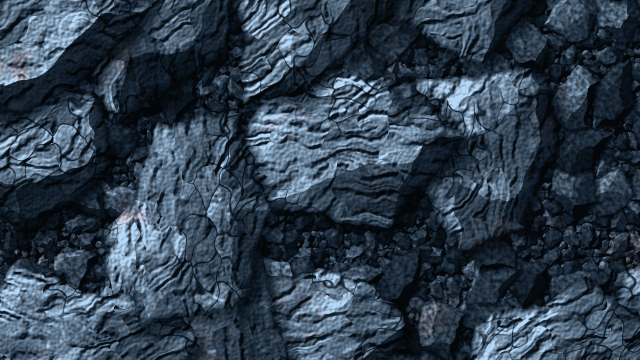
Reproduce this texture procedurally as a Shadertoy shader.

```glsl
// Heap of blue-black coal: large cracked, layered lumps lying on chips and dark grit.
#define LUMP_SIZE 0.46
#define CHIP_SIZE 0.125
#define GRIT_SIZE 0.046
#define DUST_SIZE 0.023
#define LUMP_SHARE 0.95
#define LUMP_GAIN 0.50
#define GRAVEL_GAIN 0.34
#define LEAN 0.85
#define CRACK_SCALE vec2(11.0, 19.0)
#define STRIA_SCALE vec2(5.0, 64.0)
#define SHADOW_LENGTH 0.075
#define BUMP_GAIN 0.75

const float TAU = 6.28318;
const vec3 LIGHT = normalize(vec3(-0.45, 0.55, 0.7));
const vec2 STRETCH = vec2(0.82, 1.2);

// Hashes and gradient noise
float hash1(vec2 p) {
    vec3 q = fract(vec3(p.xyx) * 0.1031);
    q += dot(q, q.yzx + 33.33);
    return fract((q.x + q.y) * q.z);
}
vec2 hash2(vec2 p) { return vec2(hash1(p), hash1(p + vec2(37.2, 17.9))); }

float corner(vec2 cell, vec2 offset) {
    float a = TAU * hash1(cell);
    return dot(vec2(cos(a), sin(a)), offset);
}
float noise(vec2 p) {
    vec2 i = floor(p), f = p - i, e = vec2(1.0, 0.0);
    vec2 u = f * f * f * (f * (f * 6.0 - 15.0) + 10.0);
    return mix(mix(corner(i, f), corner(i + e, f - e), u.x),
               mix(corner(i + e.yx, f - e.yx), corner(i + 1.0, f - 1.0), u.x), u.y);
}
float fbm(vec2 p) {
    float sum = 0.0, amp = 0.6;
    for (int k = 0; k < 4; k++) {
        sum += amp * noise(p);
        p = mat2(1.6, 1.2, -1.2, 1.6) * p + 7.3;
        amp *= 0.5;
    }
    return sum;
}
vec2 toAxis(vec2 v, vec2 axis) { return vec2(dot(v, axis), axis.x * v.y - axis.y * v.x); }

// Topmost faceted stone of a jittered grid; lengths are in grid cells
struct Stone { bool hit; float edge; float shade; vec2 slope; vec2 axis; vec2 seed; };

Stone findStone(vec2 p, float size, float share, float lean, float layer) {
    vec2 g = p / size + layer * 0.37;
    g += 0.10 * vec2(noise(g * 2.7), noise(g * 2.7 + 19.4)) + 0.04 * noise(g * 11.0);
    vec2 cell = floor(g);
    Stone s = Stone(false, 1.0, 1.0, vec2(0.0), vec2(1.0, 0.0), vec2(0.0));
    for (int j = -1; j <= 1; j++)
    for (int i = 1; i >= -1; i--) {
        vec2 id = cell + vec2(i, j), seed = id + layer * 71.0;
        if (hash1(seed + 5.5) > share) continue;
        float turn = LEAN + lean * (hash1(seed + 9.1) - 0.5);
        vec2 axis = vec2(cos(turn), sin(turn));
        vec2 q = STRETCH * toAxis(g - id - 0.5 - 0.5 * (hash2(seed) - 0.5), axis);
        vec2 shift = STRETCH * toAxis(LIGHT.xy * SHADOW_LENGTH, axis);
        vec2 slope = 0.7 * (hash2(seed + 3.7) - 0.5);
        float rise = 0.2 + 0.1 * hash1(seed + 2.3) + dot(q, slope);
        float edge = -9.0, shade = -9.0;
        for (int k = 0; k < 6; k++) {
            vec2 rnd = hash2(seed + float(k) * 1.7 + 0.4);
            float a = TAU * (float(k) + 0.7 * rnd.x) / 6.0;
            vec2 n = vec2(cos(a), sin(a));
            float d = dot(q, n) - mix(0.38, 0.64, rnd.y);
            float steep = mix(0.4, 2.2, fract(rnd.x * 7.0 + rnd.y * 5.0));
            edge = max(edge, d);
            shade = max(shade, d + dot(shift, n));
            if (-d * steep < rise) { rise = -d * steep; slope = -n * steep; }
        }
        if (edge < 0.0) {
            slope *= STRETCH;
            s = Stone(true, edge, 1.0, axis * slope.x + vec2(-axis.y, axis.x) * slope.y, axis, seed);
        } else s.shade = min(s.shade, shade);
    }
    return s;
}

// Stepped strata, fine layering and grain on a lump
float relief(vec2 w, float layered) {
    float base = fbm(w * 7.0), level = w.y * 17.0 + 1.5 * base;
    float ledge = smoothstep(0.65, 1.0, fract(level)) - fract(level);
    float stria = noise(w * STRIA_SCALE + vec2(0.0, 5.0 * base));
    return 0.035 * base + 0.016 * ledge + 0.013 * layered * stria + 0.0035 * noise(w * 100.0);
}

// x: closeness to a crack, y: random value of the plate
vec2 plates(vec2 w) {
    vec2 cell = floor(w), owner = cell;
    float near = 9.0, next = 9.0;
    for (int j = -1; j <= 1; j++)
    for (int i = -1; i <= 1; i++) {
        vec2 id = cell + vec2(i, j);
        float d = length(id + hash2(id) - w);
        if (d < near) { next = near; near = d; owner = id; }
        else next = min(next, d);
    }
    return vec2(1.0 - smoothstep(0.01, 0.11, next - near), hash1(owner + 4.2));
}

float lumpTone(vec2 p, Stone s, float diffuse) {
    vec2 w = toAxis(p, s.axis) + 3.1 * s.seed;
    vec2 warp = vec2(noise(w * 14.0), noise(w * 14.0 + 5.0));
    // Broad broken faces, each with its own layering direction
    float face = plates(w * vec2(5.0, 8.5) + 0.5 * warp).y;
    float turn = 1.3 * (face - 0.5);
    vec2 grain = vec2(cos(turn), sin(turn));
    vec2 r = toAxis(w, grain), ahead = toAxis(toAxis(normalize(LIGHT.xy), s.axis), grain) * 0.0035;
    float layered = 0.25 + 0.75 * smoothstep(-0.15, 0.2, noise(w * 3.5 + 8.0));
    float bump = (relief(r, layered) - relief(r + ahead, layered)) / 0.0035;
    // Small cracked plates and bright flakes
    vec2 plate = plates(w * CRACK_SCALE + 0.9 * warp);
    float cracked = smoothstep(-0.15, 0.15, noise(w * 4.0 + 31.0));
    float flakes = smoothstep(0.1, 0.24, noise(r * vec2(24.0, 55.0)) + 0.5 * noise(w * 5.0));
    float tone = 0.035 + LUMP_GAIN * pow(diffuse, 1.4) * mix(0.62, 1.35, fract(face * 7.0));
    tone *= 1.0 + 0.6 * (plate.y - 0.5) * cracked;
    tone *= max(0.15, 1.0 + BUMP_GAIN * clamp(bump, -1.2, 1.6) + 0.5 * fbm(w * 9.0 + 4.0));
    tone += 0.17 * flakes * diffuse * diffuse;
    return tone * (1.0 - 0.75 * plate.x * cracked);
}

// Layers from the top down; each uncovered one leaves its shadow on the next
vec3 coal(vec2 p) {
    float sizes[4] = float[4](LUMP_SIZE, CHIP_SIZE, GRIT_SIZE, DUST_SIZE);
    float shares[4] = float[4](LUMP_SHARE, 0.6, 0.8, 1.0);
    float tone = 0.02, light = 1.0;
    for (int k = 0; k < 4; k++) {
        Stone s = findStone(p, sizes[k], shares[k], k == 0 ? 1.7 : TAU, float(k) + 1.0);
        light *= mix(0.25, 1.0, smoothstep(-0.06, 0.1, s.shade));
        if (!s.hit) continue;
        float diffuse = max(dot(normalize(vec3(-0.7 * s.slope, 1.0)), LIGHT), 0.0);
        if (k == 0) tone = lumpTone(p, s, 0.2 + 0.8 * diffuse);
        else tone = 0.02 + GRAVEL_GAIN * (k == 1 ? 1.2 : 0.9) * pow(0.1 + 0.9 * diffuse, 1.6)
                  * (0.4 + 1.1 * hash1(s.seed + 6.6)) * (1.0 + 0.9 * noise(p * 75.0) + 0.6 * noise(p * 130.0));
        tone *= 0.45 + 0.55 * smoothstep(0.0, 0.04, -s.edge);
        break;
    }
    tone = clamp(tone * light, 0.025, 0.85);
    vec3 colour = vec3(max(0.88 * tone - 0.035, 0.5 * tone), tone,
                       1.1 * tone + 0.04 * smoothstep(-0.02, 0.12, tone));
    float rust = smoothstep(0.25, 0.55, noise(p * 4.3 + 2.0) + 0.3 * noise(p * 24.0));
    return colour * mix(vec3(1.0), vec3(1.16, 0.95, 0.9), rust);
}

void mainImage(out vec4 fragColor, in vec2 fragCoord) {
    vec3 sum = vec3(0.0);
    for (int k = 0; k < 4; k++) {
        vec2 offset = vec2(k % 2, k / 2) * 0.5 - 0.25;
        sum += coal((fragCoord + offset) / iResolution.y);
    }
    fragColor = vec4(sum / 4.0, 1.0);
}
```
